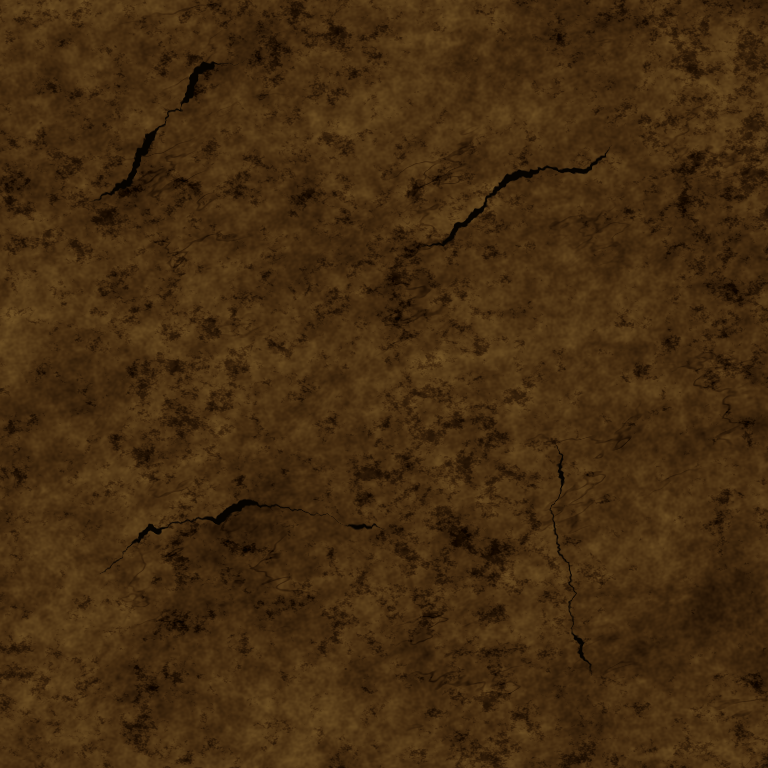
This texture is drawn by a WebGL 2 fragment shader. Its source:

```glsl
#version 300 es
precision highp float;

uniform vec2 u_resolution;
out vec4 fragColor;

const vec3 BLACK_GAP = vec3(0.025, 0.010, 0.0);
const vec3 DEEP_BROWN = vec3(0.09, 0.04, 0.0);
const vec3 MID_BROWN = vec3(0.27, 0.17, 0.06);
const vec3 PALE_OCHRE = vec3(0.37, 0.26, 0.11);
const int CRACK_COUNT = 4;

vec2 hash2(vec2 cell) {
    uvec2 q = uvec2(ivec2(cell)) * 1664525u + 1013904223u;
    q.x += q.y * 1664525u;
    q.y += q.x * 1664525u;
    q ^= q >> 16u;
    q.x += q.y * 1664525u;
    q.y += q.x * 1664525u;
    q ^= q >> 16u;
    return vec2(q >> 8u) / 16777216.0;
}

vec2 direction(float angle) {
    return vec2(cos(angle), sin(angle));
}

float cornerSlope(vec2 cell, vec2 corner, vec2 f) {
    return dot(direction(6.28319 * hash2(cell + corner).x), f - corner);
}

float gradientNoise(vec2 p) {
    vec2 cell = floor(p);
    vec2 f = p - cell;
    vec2 u = f * f * f * (f * (f * 6.0 - 15.0) + 10.0);
    float low = mix(cornerSlope(cell, vec2(0, 0), f), cornerSlope(cell, vec2(1, 0), f), u.x);
    float high = mix(cornerSlope(cell, vec2(0, 1), f), cornerSlope(cell, vec2(1, 1), f), u.x);
    return mix(low, high, u.y);
}

float fbm(vec2 p, int octaves, float gain) {
    float sum = 0.0;
    float amplitude = 1.0;
    for (int i = 0; i < octaves; i++) {
        sum += amplitude * gradientNoise(p);
        p = mat2(1.6, 1.2, -1.2, 1.6) * p + 17.3;
        amplitude *= gain;
    }
    return sum;
}

// x: opening of the crack, y: light above it and shade below it
vec2 crack(vec2 p, vec2 centre, float angle, float halfLength, float width, float seed) {
    vec2 axis = direction(angle);
    vec2 q = vec2(dot(p - centre, axis), dot(p - centre, vec2(-axis.y, axis.x)));
    float along = q.x / halfLength;
    float taper = max(1.0 - along * along, 0.0);
    float bend = 0.10 * gradientNoise(vec2(q.x * 6.0, seed + 0.4));
    float jag = 0.013 * fbm(vec2(q.x * 24.0, seed + 7.4), 4, 0.6);
    float side = q.y - bend - jag;
    float swelling = smoothstep(-0.1, 0.4, gradientNoise(vec2(q.x * 17.0, seed + 3.5)));
    float gap = width * sqrt(taper) * (0.12 + 0.88 * swelling) - 0.0022 * (1.0 - taper);
    float opening = 1.0 - smoothstep(gap - 0.001, gap + 0.0018, abs(side));
    float relief = taper * clamp(side / 0.008, -1.0, 1.0) * exp(-abs(side) / 0.04);
    return vec2(opening * smoothstep(0.0, 0.15, taper), relief);
}

// Level is the red amount, the other channels follow the ramp
vec3 earthRamp(float level) {
    float shade = clamp((level - DEEP_BROWN.r) / (MID_BROWN.r - DEEP_BROWN.r), -0.4, 1.0);
    float light = clamp((level - MID_BROWN.r) / (PALE_OCHRE.r - MID_BROWN.r), 0.0, 1.6);
    vec3 lower = mix(DEEP_BROWN, MID_BROWN, shade);
    return max(lower + light * (PALE_OCHRE - MID_BROWN), BLACK_GAP);
}

void main() {
    vec2 p = gl_FragCoord.xy / u_resolution.y;
    vec2 warp = vec2(fbm(p * 5.0 + 31.0, 3, 0.5), fbm(p * 5.0 + 73.0, 3, 0.5));
    vec2 layered = mat2(0.95, -0.30, 0.30, 0.95) * p * vec2(0.85, 1.15) + 0.02 * warp;

    // Mottled ground, fine grain and worn pale spots
    float broad = fbm(layered * 4.0 + 5.0, 7, 0.65);
    float mottle = fbm(layered * 15.0 + 29.0, 5, 0.75);
    float grain = fbm(p * 50.0 + 11.0, 3, 0.85);
    float worn = smoothstep(0.25, 0.9, fbm(layered * 12.0 + 43.0, 5, 0.65));
    float level = 0.283 + 0.090 * broad + 0.065 * mottle + 0.055 * grain + 0.05 * worn;

    // Clustered rough pits
    float cluster = gradientNoise(layered * 4.5 + 91.0);
    float pits = fbm(p * vec2(24.0, 30.0) + 57.0, 5, 0.8) + 0.9 * cluster;
    level -= 0.15 * smoothstep(0.15, 1.0, pits);

    // Broken hairline veins
    float ridge = abs(fbm(layered * vec2(5.0, 9.0) + 123.0, 5, 0.6));
    float veinMask = smoothstep(0.0, 0.35, gradientNoise(p * 6.0 + 61.0));
    level -= 0.09 * veinMask * (1.0 - smoothstep(0.0, 0.06, ridge));

    // Long open cracks, one in each quarter
    float opening = 0.0;
    vec2 ragged = p + 0.003 * vec2(grain, gradientNoise(p * 70.0));
    for (int i = 0; i < CRACK_COUNT; i++) {
        vec2 cell = vec2(i % 2, i / 2);
        vec2 place = hash2(cell + 211.0);
        vec2 form = hash2(cell + 347.0);
        vec2 centre = 0.5 * (cell + 0.3 + 0.4 * place);
        float angle = mix(-0.15, 0.65, form.x) + (i == 1 ? 1.2 : 0.0);
        float halfLength = mix(0.14, 0.21, form.y);
        float width = mix(0.003, 0.0065, place.y);
        vec2 split = crack(ragged, centre, angle, halfLength, width, float(i) * 19.0);
        opening = max(opening, split.x);
        level += 0.03 * split.y;
    }

    fragColor = vec4(mix(earthRamp(level), BLACK_GAP, opening), 1.0);
}
```
